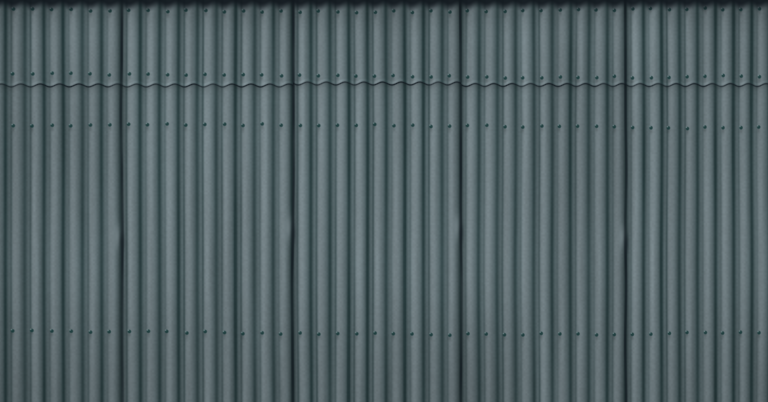
Reproduce this texture procedurally as a WebGL 1 fragment shader.

```glsl
precision highp float;
uniform vec2 u_resolution;

const float TAU = 6.2831853;
const vec3 RIDGE = vec3(0.440, 0.492, 0.510);
const vec3 VALLEY = vec3(0.150, 0.222, 0.230);
const vec3 SHADOW = vec3(0.075, 0.105, 0.130);
const vec3 SCREW = vec3(0.08, 0.21, 0.21);
const vec3 GLINT = vec3(0.50, 0.58, 0.59);

// Lengths are fractions of the canvas height unless counted in ridges
const float FIRST_RIDGE = 0.0169;
const float RIDGES = 39.46;
const float RIDGE_TIGHTENING = 1.74;
const float RIDGE_WIDTH = 0.0464;
const float CREST_SHIFT = 0.09;
const float BASE_LIGHT = 0.72;
const float WAVE_LIGHT = 0.27;
const float CREASE_WIDTH = 0.10;
const float GROOVE_OFFSET = 0.80;
const float GROOVE_WIDTH = 0.070;
const float PANEL_RIDGES = 9.0;
const float FIRST_SEAM = 5.62;
const float SEAM_HALF_WIDTH = 0.060;
const float LAP_HEIGHT = 0.788;
const float LAP_WAVE = 0.0035;
const float LAP_HALF_WIDTH = 0.0016;
const vec4 SCREW_ROWS = vec4(0.975, 0.812, 0.686, 0.172);
const float SCREW_RADIUS = 0.0042;
const float DENT_HEIGHT = 0.42;

float hash(vec2 p) {
  return fract(sin(dot(p, vec2(127.1, 311.7))) * 43758.5453);
}

float noise(vec2 p) {
  vec2 cell = floor(p);
  vec2 f = fract(p);
  f = f * f * (3.0 - 2.0 * f);
  float low = mix(hash(cell), hash(cell + vec2(1.0, 0.0)), f.x);
  float high = mix(hash(cell + vec2(0.0, 1.0)), hash(cell + vec2(1.0)), f.x);
  return mix(low, high, f.y);
}

// Soft-edged coverage of a shape with signed distance d
float cover(float d, float edge) {
  return 1.0 - smoothstep(-edge, edge, d);
}

float bump(vec2 p, vec2 size) {
  vec2 q = p / size;
  return exp(-dot(q, q));
}

float line(float x, float width) {
  return exp(-x * x / (width * width));
}

// Broad crests, one dark crease per valley and a fainter groove beside it
vec3 corrugation(float n, float y) {
  float valley = floor(n);
  float x = n - valley;
  float wear = 0.8 + 0.4 * noise(vec2(valley * 7.3, y * 5.0));
  float crease = mix(0.26, 0.48, hash(vec2(valley, 3.0)));
  float groove = mix(0.14, 0.42, hash(vec2(valley, 5.0)));
  float light = BASE_LIGHT + WAVE_LIGHT * cos(TAU * n);
  light -= crease * wear * line(x - 0.5, CREASE_WIDTH);
  light -= groove * wear * line(x - GROOVE_OFFSET, GROOVE_WIDTH);
  float tone = 0.96 + 0.08 * hash(vec2(floor(n + 0.5), 9.0));
  return mix(VALLEY, RIDGE * tone, clamp(light, 0.0, 1.0));
}

void main() {
  vec2 uv = gl_FragCoord.xy / u_resolution;
  float aspect = u_resolution.x / u_resolution.y;
  float px = 1.0 / u_resolution.y;
  float y = uv.y;
  float n = (uv.x - FIRST_RIDGE) * (RIDGES + RIDGE_TIGHTENING * uv.x);
  float bend = 0.06 * (noise(vec2(n * 0.4, y * 3.0)) - 0.5);

  float panelPos = (n - FIRST_SEAM) / PANEL_RIDGES;
  float panel = floor(panelPos);
  float seam = floor(panelPos + 0.5);
  float seamX = (panelPos - seam) * PANEL_RIDGES;

  vec3 color = corrugation(n - CREST_SHIFT + bend, y);

  // Weathering: broad stains, vertical streaks and fine grain
  vec2 metric = vec2(uv.x * aspect, y);
  float stain = noise(metric * vec2(5.0, 3.0)) - 0.5;
  float streak = noise(metric * vec2(130.0, 6.0)) - 0.5;
  float grain = noise(metric * 210.0) - 0.5;
  color *= 1.0 + 0.12 * stain + 0.07 * streak + 0.05 * grain;
  color *= 0.94 + 0.08 * smoothstep(0.0, 0.4, y);

  // Panel seams, worn unevenly along their height
  float seamWear = 0.4 + 0.6 * noise(vec2(seam * 5.1, y * 14.0));
  float seamBend = 0.10 * (noise(vec2(seam * 3.7, y * 7.0)) - 0.5);
  float seamLine = cover(abs(seamX + seamBend) - SEAM_HALF_WIDTH, px / RIDGE_WIDTH);
  color *= 1.0 - 0.16 * line(seamX, 0.24);
  color = mix(color, SHADOW, 0.85 * seamLine * seamWear);

  // A dent beside each seam
  float dentY = y - DENT_HEIGHT - 0.05 * (hash(vec2(seam, 4.0)) - 0.5);
  color = mix(color, RIDGE * 1.06, 0.65 * bump(vec2(seamX + 0.25, dentY), vec2(0.18, 0.030)));
  color = mix(color, SHADOW, 0.5 * bump(vec2(seamX - 0.02, dentY + 0.015), vec2(0.12, 0.025)));

  // Wavy lower edge of the upper sheets and its cast shadow
  float lapLevel = LAP_HEIGHT + 0.009 * (hash(vec2(panel, 6.0)) - 0.5);
  float lap = y - lapLevel + LAP_WAVE * cos(TAU * n + 0.6);
  float lapWear = 0.6 + 0.4 * noise(vec2(n * 1.3, 2.0));
  float below = cover(lap, px);
  color *= 1.0 - 0.20 * below * exp(min(lap, 0.0) / 0.008);
  color *= 1.0 + 0.08 * line(lap - 0.006, 0.003);
  color = mix(color, SHADOW, 0.9 * lapWear * cover(abs(lap) - LAP_HALF_WIDTH, px));

  // Screws on every ridge
  float ridge = floor(n + 0.5);
  for (int i = 0; i < 4; i++) {
    float row = SCREW_ROWS[i];
    vec2 jitter = vec2(0.003, 0.005) * (vec2(hash(vec2(ridge, row)), hash(vec2(row, ridge))) - 0.5);
    float sag = 0.004 * sin(uv.x * 5.0 + row * 9.0);
    vec2 q = vec2((n - ridge) * RIDGE_WIDTH, y - row - sag) - jitter;
    color *= 1.0 - 0.12 * bump(q + vec2(0.0, 0.007), vec2(0.004, 0.008));
    color = mix(color, SCREW, 0.85 * cover(length(q) - SCREW_RADIUS, px));
    color = mix(color, GLINT, 0.55 * bump(q - vec2(-0.0025, 0.003), vec2(0.0022)));
  }

  // Shade under the eaves
  float eaves = smoothstep(0.972, 0.998, y + 0.004 * cos(TAU * n));
  color = mix(color, SHADOW, 0.92 * eaves);
  color *= 1.0 - 0.12 * smoothstep(0.90, 1.0, y);

  gl_FragColor = vec4(color, 1.0);
}
```
